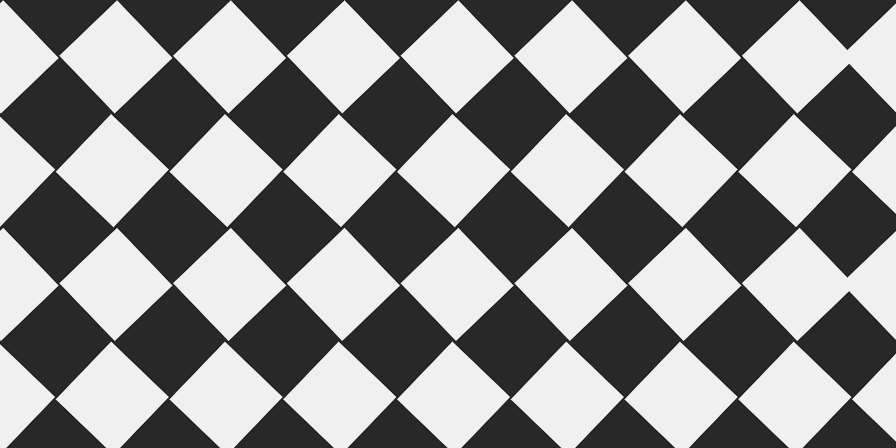
Reproduce this pattern procedurally as a WebGL 2 fragment shader.

```glsl
#version 300 es
precision highp float;
// Draws a harlequin check: pale tilted diamonds in rows on charcoal, with one overlapping seam.
uniform vec2 u_resolution;
out vec4 fragColor;

const float ROWS = 3.938;         // diamond pitches per canvas height
const float HALF_DIAGONAL = 0.498;
const float TILT = 0.0206;        // radians, alternating in sign by row
const float SHADE_WIDTH = 0.0103; // thin dark rim, in pitches
const vec3 PALE = vec3(0.941);
const vec3 CHARCOAL = vec3(0.157);
const vec3 RIM = vec3(0.11);

vec2 rotate(vec2 p, float angle) {
    float c = cos(angle), s = sin(angle);
    return vec2(c * p.x + s * p.y, c * p.y - s * p.x);
}

// Signed distance to a square standing on its corner
float diamond(vec2 p, float halfDiagonal, float angle) {
    vec2 q = abs(rotate(p, angle));
    return (q.x + q.y - halfDiagonal) * 0.70711;
}

// Smooth coverage of the area where the distance is negative
float coverage(float dist, float pixel) {
    return clamp(0.5 - dist / pixel, 0.0, 1.0);
}

float harlequin(vec2 p, float width) {
    bool evenRow = mod(floor(p.y), 2.0) < 0.5;
    float shift = evenRow ? 0.0185 : -0.013;
    float angle = evenRow ? TILT : -TILT;
    float y = fract(p.y) - 0.5;
    float x = p.x - shift;

    // Regular columns
    float dist = diamond(vec2(fract(x + 0.5) - 0.5, y), HALF_DIAGONAL, angle);

    // The first diamond of even rows wraps round to the right edge
    if (evenRow) {
        dist = min(dist, diamond(vec2(x - width, y), HALF_DIAGONAL, angle));
    }
    return dist;
}

void main() {
    // Pitch units, with rows counted from the top
    float pixel = ROWS / u_resolution.y;
    vec2 p = vec2(gl_FragCoord.x, u_resolution.y - gl_FragCoord.y) * pixel;
    float dist = harlequin(p, u_resolution.x * pixel);

    // Ground, rim, then diamonds
    vec3 color = mix(CHARCOAL, RIM, coverage(dist - SHADE_WIDTH, pixel));
    color = mix(color, PALE, coverage(dist, pixel));
    fragColor = vec4(color, 1.0);
}
```
